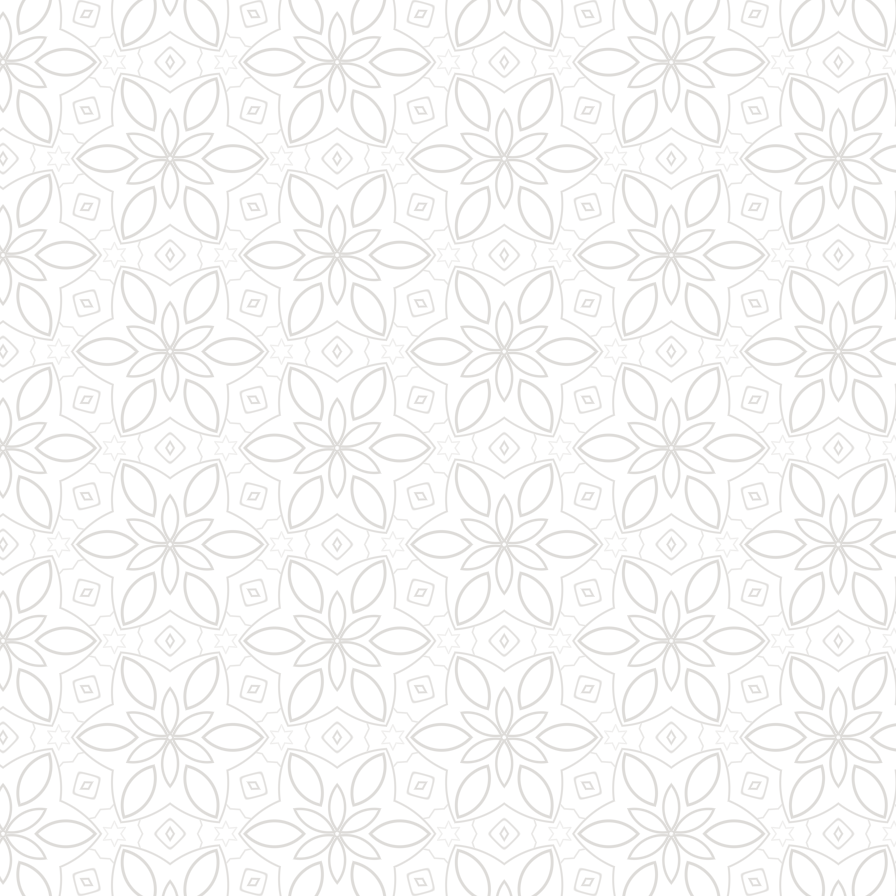
Write a three.js fragment shader that draws this pattern.

```glsl
// Draws a pale grey lace of six-fold flowers on a triangular lattice over white.
varying vec2 vUv;

// Mirrors the plane into a 30 degree wedge above the x axis.
vec2 foldSixfold(vec2 p) {
  vec2 normal = vec2(-0.5, 0.8660254);
  p = abs(p);
  p -= 2.0 * max(dot(p, normal), 0.0) * normal;
  return vec2(p.x, abs(p.y));
}

// Position relative to the nearest flower centre, neighbours one unit apart.
vec2 nearestFlower(vec2 p) {
  vec2 period = vec2(1.7320508, 1.0);
  vec2 a = mod(p + 0.5 * period, period) - 0.5 * period;
  vec2 b = mod(p, period) - 0.5 * period;
  return dot(a, a) < dot(b, b) ? a : b;
}

// Pointed petal lying along x, bounded by two arcs.
float petal(vec2 p, float halfLength, float halfWidth) {
  float radius = (halfLength * halfLength + halfWidth * halfWidth) / (2.0 * halfWidth);
  return length(vec2(p.x, abs(p.y) + radius - halfWidth)) - radius;
}

float segment(vec2 p, vec2 a, vec2 b) {
  vec2 ab = b - a;
  return length(p - a - ab * clamp(dot(p - a, ab) / dot(ab, ab), 0.0, 1.0));
}

float stroke(float d, float width, float soft) {
  return 1.0 - smoothstep(-soft, soft, abs(d) - 0.5 * width);
}

void main() {
  float spacing = 0.2153;
  float soft = 0.8 * fwidth(vUv.x) / spacing;
  vec2 p = foldSixfold(nearestFlower((vUv - vec2(0.3763, 0.5)) / spacing));

  // Axes through the small petals: along toward the next flower, across to the side.
  vec2 along = vec2(0.8660254, 0.5);
  vec2 axial = vec2(dot(p, along), dot(p, vec2(-along.y, along.x)));

  // Flower: long outer petals, slim inner petals and a small eye.
  float ink = stroke(petal(p - vec2(0.325, 0.0), 0.153, 0.067), 0.015, soft);
  ink = max(ink, stroke(petal(axial - vec2(0.136, 0.0), 0.118, 0.041), 0.0125, soft));
  ink = max(ink, stroke(length(p) - 0.015, 0.010, soft));

  // Scalloped frame around each flower.
  ink = max(ink, 0.9 * stroke(length(p - vec2(0.1175, -0.265)) - 0.472, 0.010, soft));

  // Nested diamonds halfway between flowers.
  vec2 q = abs(axial - vec2(0.5, 0.0));
  vec2 rounded = sqrt(q * q + 0.0001);
  ink = max(ink, 0.85 * stroke((rounded.x + rounded.y - 0.086) * 0.707, 0.009, soft));
  ink = max(ink, 0.95 * stroke(dot(q, vec2(0.53, 0.85)) - 0.017, 0.010, soft));

  // Notched ends of the diamond panels.
  float notch = min(segment(q, vec2(0.0, 0.143), vec2(0.045, 0.165)),
                    segment(q, vec2(0.045, 0.165), vec2(0.075, 0.155)));
  ink = max(ink, 0.7 * stroke(notch, 0.008, soft));

  // Faint six-pointed star where three flowers meet.
  vec2 s = foldSixfold(p - vec2(0.5773503, 0.0));
  ink = max(ink, 0.5 * stroke(segment(s, vec2(0.034, 0.0), 0.065 * along), 0.007, soft));

  gl_FragColor = vec4(mix(vec3(1.0), vec3(0.865, 0.857, 0.847), ink), 1.0);
}
```
